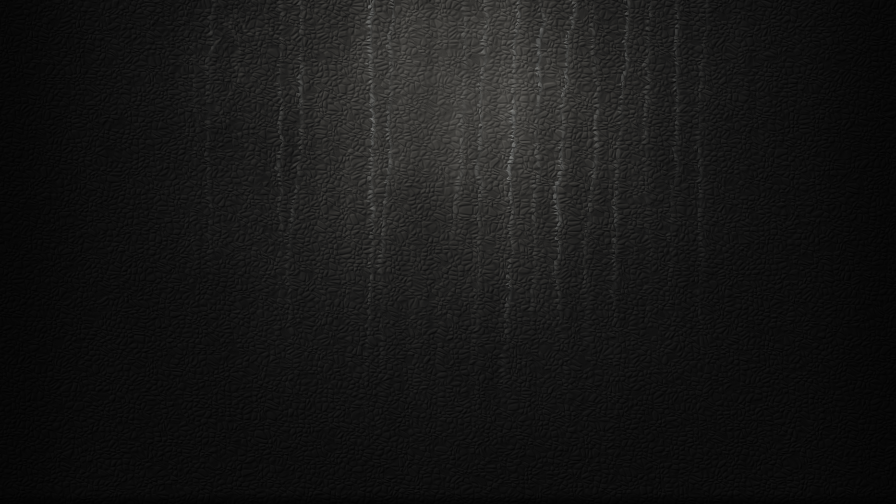
Give the GLSL for this texture, as a Shadertoy shader.

```glsl
#define GRAIN_DENSITY 98.0
#define GRAIN_RELIEF 0.48
#define CREASE_DEPTH 0.24
#define BASE_LIGHT 0.038
#define WIDE_GLOW 0.156
#define CORE_GLOW 0.075
#define DRIP_COUNT 16
#define DRIP_WIDTH 0.0033
#define DRIP_LIGHT 0.098
#define DRIP_WANDER 0.018
#define STAIN_AMOUNT 0.55
#define WARM_TINT vec3(1.02, 1.0, 0.955)

float hash(vec2 p) {
    vec3 q = fract(vec3(p.xyx) * 0.1031);
    q += dot(q, q.yzx + 33.33);
    return fract((q.x + q.y) * q.z);
}

float noise(vec2 p) {
    vec2 cell = floor(p), f = fract(p);
    f = f * f * (3.0 - 2.0 * f);
    float low = mix(hash(cell), hash(cell + vec2(1, 0)), f.x);
    float high = mix(hash(cell + vec2(0, 1)), hash(cell + vec2(1, 1)), f.x);
    return mix(low, high, f.y);
}

float fbm(vec2 p) {
    float sum = 0.0, amp = 0.5;
    for (int i = 0; i < 5; i++) {
        sum += amp * noise(p);
        p = mat2(1.6, 1.2, -1.2, 1.6) * p + 7.3;
        amp *= 0.5;
    }
    return sum;
}

// Soft pebbles: warped cells blended with noise so creases come and go
float leatherHeight(vec2 p) {
    p += 1.3 * vec2(noise(p * 0.5), noise(p * 0.5 + 41.0));
    vec2 cell = floor(p), f = fract(p);
    float nearest = 8.0, second = 8.0;
    for (int y = -1; y <= 1; y++)
    for (int x = -1; x <= 1; x++) {
        vec2 o = vec2(x, y);
        vec2 seed = vec2(hash(cell + o), hash(cell + o + 91.7));
        float d = length(o + seed - f);
        second = min(second, max(nearest, d));
        nearest = min(nearest, d);
    }
    float pebble = smoothstep(0.0, 0.6, second - nearest);
    return mix(pebble, noise(p * 1.6 + 5.0), 0.4);
}

// Paired drips on the left, an even comb on the right
float dripColumn(float k) {
    float pairs = 0.217 + 0.0995 * floor(k / 2.0) + 0.021 * mod(k, 2.0);
    float comb = 0.544 + 0.0305 * (k - 7.0);
    return k < 7.0 ? pairs : comb;
}

float drips(vec2 uv, float aspect) {
    float total = 0.0, fall = 1.0 - uv.y;
    for (int i = 0; i < DRIP_COUNT; i++) {
        float k = float(i);
        float wander = noise(vec2(k * 17.3, fall * 4.0)) - 0.5;
        float jag = noise(vec2(k * 9.1, fall * 24.0)) - 0.5;
        float ragged = noise(vec2(k * 5.7, fall * 110.0)) - 0.5;
        float x = dripColumn(k) + DRIP_WANDER * wander * (0.4 + fall)
                + 0.006 * jag + 0.0035 * ragged - 0.016 * fall;
        float d = abs(uv.x - x) * aspect;
        float width = DRIP_WIDTH * (0.55 + 1.0 * noise(vec2(k * 3.1, fall * 30.0)));
        float line = 1.0 - smoothstep(width * 0.4, width * 1.4, d);
        float halo = 0.14 * exp(-d * d / (width * width * 16.0));
        float reach = mix(0.8, 1.05, hash(vec2(k, 4.0)));
        float fade = 1.0 - smoothstep(reach - 0.65, reach, fall);
        float patches = 0.3 + 1.0 * noise(vec2(k * 7.9, fall * 12.0));
        float strength = 0.45 + 0.6 * hash(vec2(k, 8.0));
        strength *= 0.5 + 0.5 * smoothstep(0.2, 0.42, uv.x);
        total = max(total, (line + halo) * fade * patches * strength);
    }
    return total;
}

void mainImage(out vec4 fragColor, in vec2 fragCoord) {
    vec2 uv = fragCoord / iResolution.xy;
    float aspect = iResolution.x / iResolution.y;
    vec2 p = vec2(uv.x * aspect, uv.y);

    // Broad overhead light with a softer core
    vec2 wide = (uv - vec2(0.505, 0.83)) / vec2(0.265, 0.5);
    vec2 core = (uv - vec2(0.515, 0.81)) / vec2(0.105, 0.21);
    float glow = WIDE_GLOW * exp(-dot(wide, wide)) + CORE_GLOW * exp(-dot(core, core));

    // Cloudy wear and faint vertical washes
    float cloud = fbm(p * 7.0) - 0.48;
    float wash = noise(vec2(p.x * 55.0, p.y * 3.0)) - 0.5;
    float light = BASE_LIGHT + glow * (1.0 + STAIN_AMOUNT * (cloud + 0.4 * wash));

    // Curling stain outlines at the upper left
    float curl = abs(fbm(p * vec2(8.0, 5.0) + 13.0) - 0.5);
    vec2 stainArea = (uv - vec2(0.28, 0.9)) / vec2(0.09, 0.17);
    light += 0.035 * (1.0 - smoothstep(0.0, 0.022, curl)) * exp(-dot(stainArea, stainArea));

    // Leather relief lit from above, flattened under the core
    vec2 grain = p * GRAIN_DENSITY * vec2(0.85, 1.1);
    float height = leatherHeight(grain);
    float slope = height - leatherHeight(grain + vec2(-0.18, 0.3));
    float relief = 1.0 + GRAIN_RELIEF * slope - CREASE_DEPTH * (0.42 - height);
    light *= mix(relief, 1.0, 0.35 * exp(-dot(core, core)));
    light += 0.013 * slope;

    // Drips stain the surface, broken up by the grain
    float drip = drips(uv + vec2(0.003 * slope, 0.0), aspect);
    float dripLight = 0.3 + 0.7 * smoothstep(0.0, 0.13, glow);
    light += DRIP_LIGHT * drip * dripLight * (0.5 + 1.1 * height);

    // Darkened borders
    float side = min(uv.x, 1.0 - uv.x);
    light *= 0.65 + 0.35 * smoothstep(0.0, 0.12, side);
    light *= 0.45 + 0.55 * smoothstep(0.0, 0.025, uv.y);

    vec3 tint = mix(vec3(1.0), WARM_TINT, smoothstep(0.05, 0.2, light));
    tint = mix(tint, vec3(0.97, 1.0, 1.0), 0.5 * clamp(drip, 0.0, 1.0));
    fragColor = vec4(clamp(light * tint, 0.0, 1.0), 1.0);
}
```
